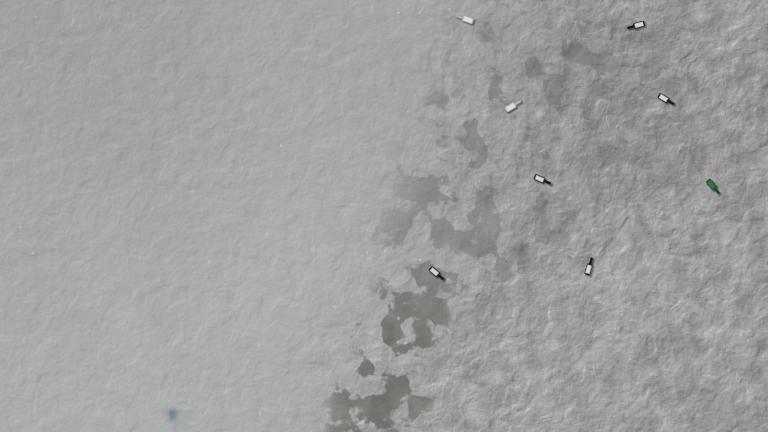
Reproduce this texture procedurally as a Shadertoy shader.

```glsl
// Aerial view of a grey sandy flat: smooth pale ground, a damp mottled band and scattered bottles.

const vec3 PALE_SAND  = vec3(0.664, 0.668, 0.668);
const vec3 ROUGH_SAND = vec3(0.610, 0.606, 0.598);
const vec3 WET_SAND   = vec3(0.425, 0.415, 0.400);
const vec3 DARK_GLASS = vec3(0.10, 0.10, 0.10);
const vec3 PALE_GLASS = vec3(0.66, 0.71, 0.74);
const vec3 GREEN_GLASS = vec3(0.06, 0.32, 0.16);
const vec3 LABEL      = vec3(0.88, 0.88, 0.84);
const vec3 HAZE_SPOT  = vec3(0.34, 0.42, 0.45);

const float BAND_BOTTOM = 0.90;   // x of the damp band at the lower edge
const float BAND_LEAN   = 0.40;   // its shift towards the upper edge
const float BAND_WIDTH  = 0.22;
const float RELIEF_SCALE = 36.0;
const float SMOOTH_RELIEF = 0.20;
const float ROUGH_RELIEF  = 0.50;
const float BLOTCH_SCALE = 23.0;
const float FLECK_SCALE  = 16.0;
const int   BOTTLES = 8;

vec2 hash2(vec2 p) {
    vec3 q = fract(p.xyx * vec3(0.1031, 0.1030, 0.0973));
    q += dot(q, q.yzx + 33.33);
    return fract((q.xx + q.yz) * q.zy);
}

mat2 turn(float a) {
    return mat2(cos(a), sin(a), -sin(a), cos(a));
}

// Cellular noise: random tones of nearby cells, blended by distance
float cells(vec2 p) {
    vec2 id = floor(p), f = fract(p);
    float tone = 0.0, total = 0.0;
    for (int y = -1; y <= 1; y++)
    for (int x = -1; x <= 1; x++) {
        vec2 o = vec2(x, y);
        vec2 h = hash2(id + o + 50.0);
        vec2 d = o + h - f;
        float w = exp(-6.0 * dot(d, d));
        tone += w * hash2(id + o + 171.0).x;
        total += w;
    }
    return tone / total;
}

float layers(vec2 p) {
    float sum = 0.0, amp = 0.53;
    for (int i = 0; i < 4; i++) {
        sum += amp * cells(p);
        p = turn(0.7) * p * 2.03 + 7.3;
        amp *= 0.5;
    }
    return sum;
}

float box(vec2 p, vec2 halfSize, float r) {
    vec2 d = abs(p) - halfSize + r;
    return length(max(d, 0.0)) + min(max(d.x, d.y), 0.0) - r;
}

float bottle(vec2 p) {
    float body = box(p + vec2(0.006, 0.0), vec2(0.013, 0.0066), 0.003);
    float neck = box(p - vec2(0.012, 0.0), vec2(0.010, 0.0027), 0.001);
    return min(body, neck);
}

void mainImage(out vec4 fragColor, in vec2 fragCoord) {
    vec2 p = fragCoord / iResolution.y;
    float px = 1.0 / iResolution.y;

    // Broad tones: pale left, rough right, dimmer upper left corner
    float broad = layers(p * 3.0) - 0.5;
    float fromBand = p.x - BAND_BOTTOM - BAND_LEAN * p.y;
    float band = exp(-pow(fromBand / BAND_WIDTH, 2.0));
    float rough = smoothstep(-0.42, 0.20, fromBand + 0.25 * broad);
    vec3 col = mix(PALE_SAND, ROUGH_SAND, rough);
    col += 0.045 * broad;
    col -= 0.045 * smoothstep(1.0, 0.0, length(p - vec2(0.0, 1.0)));
    col += 0.015 * smoothstep(0.6, 0.0, length(p - vec2(0.65, 0.3)));
    col -= 0.028 * smoothstep(0.7, 0.1, length((p - vec2(1.35, 0.88)) * vec2(1.0, 1.3)));

    // Trodden relief lit from the upper left
    vec2 warp = 0.012 * vec2(cells(p * 25.0), cells(p * 25.0 + 40.0));
    vec2 q = (p + warp) * RELIEF_SCALE;
    vec2 toLight = vec2(-0.09, 0.10);
    float relief = layers(q) - layers(q + toLight);
    col += relief * mix(SMOOTH_RELIEF, ROUGH_RELIEF, rough);

    // Mottling and faint slanting tracks on the rough side
    float mottle = layers(p * 27.0 + 11.0) - 0.5;
    col += mottle * mix(0.02, 0.15, rough);
    vec2 along = vec2(dot(p, vec2(0.917, 0.399)), dot(p, vec2(-0.399, 0.917)));
    float track = cells(along * vec2(55.0, 5.0)) - 0.5;
    col += 0.045 * track * smoothstep(1.2, 1.55, p.x);

    // Damp blotches, crowded into a pool where the band meets the lower edge
    vec2 toPool = p - vec2(0.90 + 0.25 * (p.y - 0.14), 0.14);
    float pool = smoothstep(0.34, 0.08, length(toPool * vec2(1.9, 1.0)));
    float upper = band * smoothstep(0.1, 0.5, p.y);
    float presence = max(upper * 0.65, pool);
    float blotch = 0.75 * layers((p + warp) * BLOTCH_SCALE) + 0.25 * cells(p * 9.0 + 3.0);
    blotch += 0.15 * (presence - 1.0);
    float wet = smoothstep(0.45, 0.55, blotch) * smoothstep(0.05, 0.5, presence);
    col = mix(col, WET_SAND + 0.1 * mottle, wet * mix(0.45, 0.80, pool));

    // Sparse pale flecks
    vec2 cell = floor(p * FLECK_SCALE);
    vec2 spot = (cell + 0.2 + 0.6 * hash2(cell + 9.0)) / FLECK_SCALE;
    float fleck = step(0.965, hash2(cell + 83.0).x);
    col += 0.11 * fleck * smoothstep(0.002 + px, 0.0005, length(p - spot));

    // Soft dim spot near the lower edge
    vec2 s = p - vec2(0.40, 0.037);
    float haze = exp(-dot(s * vec2(90.0, 70.0), s * vec2(90.0, 70.0)));
    haze += 0.35 * exp(-pow(s.x * 45.0, 2.0) - pow((s.y - 0.01) * 160.0, 2.0));
    col = mix(col, HAZE_SPOT, min(0.6 * haze, 0.7));

    // Bottles with labels and short shadows
    for (int i = 0; i < BOTTLES; i++) {
        float n = float(i);
        vec2 at = vec2(0.98, 0.20) + vec2(0.75, 0.76) * fract(n * vec2(0.618, 0.755) + vec2(0.04, 0.22));
        mat2 spin = turn(6.283 * hash2(vec2(n, 5.0)).x);
        vec2 b = spin * (p - at);
        float d = bottle(b);
        float shade = bottle(spin * (p - at - vec2(0.003, -0.003)));
        col *= 1.0 - 0.4 * smoothstep(0.004, -0.002, shade);
        vec3 glass = i == 3 ? GREEN_GLASS : (i % 3 == 2 ? PALE_GLASS : DARK_GLASS);
        float label = box(b + vec2(0.006, 0.0), vec2(0.010, 0.0052), 0.001);
        float cover = i == 3 ? 0.2 : 0.95;
        glass = mix(glass, LABEL, cover * smoothstep(px, -px, label));
        col = mix(col, glass, smoothstep(0.7 * px, -0.7 * px, d));
    }

    fragColor = vec4(clamp(col, 0.0, 1.0), 1.0);
}
```
